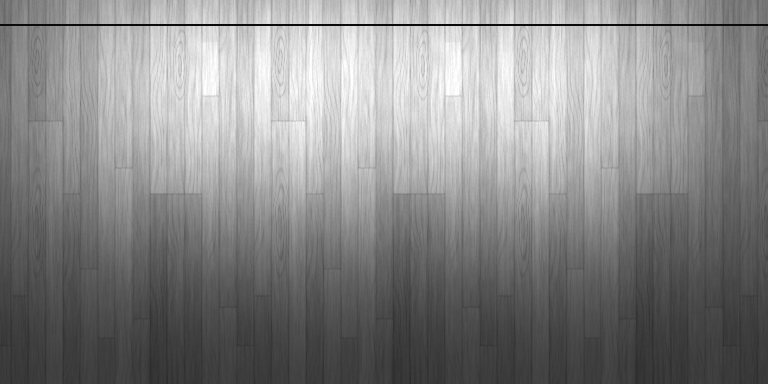
A WebGL 2 fragment shader for this texture:

```glsl
#version 300 es
precision highp float;

uniform vec2 u_resolution;
out vec4 fragColor;

const float TILE = 0.633;
const float STRIPS = 14.0;

// Height of the butt joint in each strip, and the tone above and below it
const float JOINT[14] = float[](0.23, 0.685, 0.685, 0.495, 0.3, 0.12, 0.5625,
                                0.17, 0.495, 0.495, 0.495, 0.75, 0.2, 0.1);
const float UPPER[14] = float[](0.0, -0.07, -0.02, 0.02, -0.04, 0.04, 0.02,
                                -0.05, 0.03, 0.0, 0.03, 0.05, -0.04, -0.08);
const float LOWER[14] = float[](-0.06, -0.02, 0.05, -0.04, 0.03, -0.03, 0.07,
                                -0.02, -0.14, -0.07, -0.09, 0.0, 0.03, -0.03);

float hash(vec2 p) {
    return fract(sin(dot(p, vec2(127.1, 311.7))) * 43758.5453);
}

float noise(vec2 p) {
    vec2 i = floor(p), f = fract(p);
    f = f * f * (3.0 - 2.0 * f);
    return mix(mix(hash(i), hash(i + vec2(1, 0)), f.x),
               mix(hash(i + vec2(0, 1)), hash(i + vec2(1, 1)), f.x), f.y);
}

// Dark growth lines along the contours of a field
float contour(float field) {
    return pow(0.5 + 0.5 * cos(6.2832 * field), 4.0);
}

// Broad spotlight high on the boards, fading to the floor and sides
float lighting(vec2 p) {
    float x = (p.x - 0.98) / 0.8;
    float y = (p.y - 0.8) / (p.y > 0.8 ? 0.3 : 0.4);
    float dip = (p.x - 1.03) / 0.16;
    float glow = exp(-x * x * x * x - y * y) * (1.0 - 0.14 * exp(-dip * dip));
    return 0.23 + 0.22 * smoothstep(0.0, 0.8, p.y) + 0.48 * glow;
}

// Fine fibres, wavy growth lines and oval knots
float woodGrain(vec2 q, float plank) {
    vec2 shift = vec2(plank * 3.7, plank * 9.1);
    float fibres = 0.10 * (noise(q * vec2(330.0, 26.0) + shift) - 0.5)
                 + 0.08 * (noise(q * vec2(140.0, 5.0) + shift) - 0.5)
                 + 0.05 * (noise(q * vec2(420.0, 190.0)) - 0.5);
    float bend = noise(q * vec2(28.0, 7.0) + shift);
    float lines = contour(q.x * 75.0 + 3.0 * bend) * noise(q * vec2(20.0, 5.0) + shift);
    float ovals = 0.0, cover = 0.0;
    for (int k = 0; k < 3; k++) {
        vec2 centre = k == 0 ? vec2(0.469, 0.83) : vec2(0.097, k == 1 ? 0.84 : 0.42);
        vec2 d = (q - centre) / vec2(0.022, k == 2 ? 0.17 : 0.11);
        d.x += 0.35 * (noise(q * vec2(8.0, 22.0)) - 0.5);
        float r = length(vec2(d.x, d.y * (0.8 + 0.2 * abs(d.y))));
        float mask = 1.0 - smoothstep(0.65, 1.15, r);
        ovals += mask * (contour(r * 3.5 + 0.4 * bend) + 0.5 * exp(-r * r * 25.0));
        cover = max(cover, mask);
    }
    return fibres - 0.10 * lines * (1.0 - cover) - 0.12 * ovals;
}

void main() {
    vec2 p = gl_FragCoord.xy / u_resolution.y;
    float pixel = 1.0 / u_resolution.y;

    // Boards repeat across the canvas in tiles of narrow strips
    vec2 q = vec2(mod(p.x - 0.0286, TILE), p.y);
    float across = q.x / TILE * STRIPS;
    int strip = min(int(across), 13);
    float joint = JOINT[strip];
    float above = smoothstep(-pixel, pixel, q.y - joint);
    float tone = mix(LOWER[strip], UPPER[strip], above);
    float plank = float(strip) + 20.0 * step(joint, q.y);

    // The short board on one strip ends in a second joint
    if (strip == 11) tone -= 0.06 * smoothstep(-pixel, pixel, q.y - 0.89);

    // Seams between strips and at the joints
    float side = abs(fract(across + 0.5) - 0.5) * TILE / STRIPS;
    float seam = 1.0 - smoothstep(0.0008, 0.0012 + 1.2 * pixel, side);
    float butt = 1.0 - smoothstep(0.0008, 0.0012 + 1.2 * pixel, abs(q.y - joint));
    float wood = 1.0 + tone + woodGrain(vec2(q.x + 0.0286, q.y), plank);
    wood -= 0.10 * seam + 0.08 * butt;

    float shade = lighting(p) * (wood + 0.03);

    // Dark rail near the top
    float rail = 1.0 - smoothstep(0.0026 - 0.5 * pixel, 0.0026 + 0.5 * pixel, abs(p.y - 0.935));
    shade = mix(shade, 0.04, rail);
    fragColor = vec4(vec3(clamp(shade, 0.0, 1.0)), 1.0);
}
```
